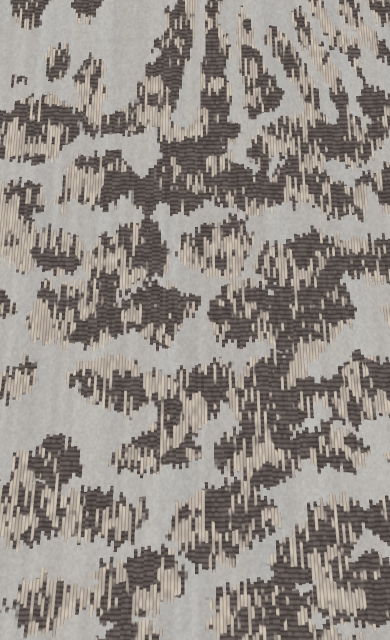
Reproduce this texture procedurally as a Shadertoy shader.

```glsl
// Woven animal-print fabric: dark ragged blotches and stripes with cream threads on grey.

const vec3 GREY_LIGHT = vec3(0.755, 0.747, 0.728);
const vec3 GREY_SHADE = vec3(0.660, 0.645, 0.630);
const vec3 CREAM      = vec3(0.800, 0.755, 0.695);
const vec3 CREAM_GAP  = vec3(0.500, 0.460, 0.435);
const vec3 BROWN      = vec3(0.435, 0.400, 0.388);
const vec3 BROWN_GAP  = vec3(0.235, 0.205, 0.195);
const float PITCH = 0.0056;     // width of one warp thread
const float RIB = 0.0085;       // height of one weft rib
const vec2 CELL = vec2(0.165, 0.125);

float hash(vec2 p) {
    vec3 a = fract(p.xyx * 0.1031);
    a += dot(a, a.yzx + 33.33);
    return fract((a.x + a.y) * a.z);
}

float noise(vec2 p) {
    vec2 i = floor(p), f = fract(p);
    f = f * f * (3.0 - 2.0 * f);
    vec2 e = vec2(0.0, 1.0);
    return mix(mix(hash(i), hash(i + e.yx), f.x),
               mix(hash(i + e.xy), hash(i + e.yy), f.x), f.y);
}

vec2 rotate(vec2 p, float angle) {
    float c = cos(angle), s = sin(angle);
    return vec2(c * p.x + s * p.y, c * p.y - s * p.x);
}

float smoothMin(float a, float b, float k) {
    float h = max(k - abs(a - b), 0.0) / k;
    return min(a, b) - h * h * k * 0.25;
}

// Scattered tilted ellipses, one per jittered brick cell
float blotches(vec2 p, vec2 cell) {
    float d = 1.0;
    float row = floor(p.y / cell.y);
    for (int j = -1; j <= 1; j++) {
        float r = row + float(j);
        float shift = 0.5 * mod(r, 2.0) + 0.3 * hash(vec2(r, 5.0));
        float column = floor(p.x / cell.x - shift);
        for (int i = -1; i <= 1; i++) {
            vec2 id = vec2(column + float(i), r);
            vec2 jitter = vec2(hash(id + 11.0), hash(id + 47.0)) - 0.5;
            vec2 centre = (id + vec2(shift, 0.0) + 0.5 + 0.4 * jitter) * cell;
            float size = mix(0.5, 1.2, sqrt(hash(id + 83.0)));
            vec2 axes = size * vec2(0.080, mix(0.038, 0.058, hash(id + 29.0)));
            vec2 local = rotate(p - centre, 0.3 + 1.0 * (hash(id + 61.0) - 0.5));
            d = smoothMin(d, (length(local / axes) - 1.0) * axes.y, 0.008);
        }
    }
    return d;
}

// Broken stripes fanning out from a point above the cloth
float stripes(vec2 p, vec2 hub, float spacing) {
    vec2 v = hub - p;
    float k = atan(v.x, v.y) / spacing + 1.8 * noise(p * 5.0 + 3.0);
    float presence = noise(vec2(floor(k) * 7.0, length(v) * 9.0));
    float halfWidth = mix(-0.1, 0.32, smoothstep(0.15, 0.50, presence));
    return (abs(fract(k) - 0.5) - halfWidth) * spacing * length(v);
}

float motif(vec2 p, float height) {
    vec2 bend = vec2(noise(p * 17.0), noise(p * 17.0 + 40.0)) - 0.5;
    float spots = blotches(p + 0.045 * bend, CELL);
    float bands = stripes(p + 0.025 * bend, vec2(0.03, 1.75), 0.13);
    float ragged = 0.016 * (noise(p * 42.0) - 0.5);
    float top = smoothstep(0.79, 0.87, height + 0.12 * (noise(p * 6.0) - 0.5));
    return mix(spots, bands, top) + ragged;
}

vec3 groundColour(vec2 p, float thread) {
    float streak = noise(vec2(p.x * 75.0, p.y * 2.5));
    float grain = noise(vec2(thread * 3.0, p.y * 150.0));
    float weave = noise(p * vec2(330.0, 260.0));
    float shade = 0.50 * streak + 0.35 * grain + 0.45 * weave - 0.22;
    vec3 tint = vec3(0.012, 0.0, -0.014) * (noise(vec2(p.x * 28.0, p.y) + 9.0) - 0.5);
    return mix(GREY_LIGHT, GREY_SHADE, clamp(shade, 0.0, 1.0)) + tint;
}

vec3 brownColour(vec2 p, float thread) {
    float rib = p.y / RIB + 0.5 * hash(vec2(floor(thread / 3.0), 2.0));
    float ridge = smoothstep(0.0, 0.40, 0.5 - abs(fract(rib) - 0.5));
    float knot = hash(vec2(thread, floor(rib)));
    return mix(BROWN_GAP, BROWN, ridge * 0.55 + knot * 0.45);
}

vec3 creamColour(vec2 p, float thread, float across) {
    float ridge = 1.0 - smoothstep(0.22, 0.52, abs(across));
    float wear = noise(vec2(thread * 5.0, p.y * 70.0));
    return mix(CREAM_GAP, CREAM, ridge * 0.6 + wear * 0.5);
}

vec3 fabric(vec2 uv, float aspect, float pixel) {
    // The cloth recedes toward the top
    float depth = 1.0 + 0.42 * uv.y;
    vec2 p = vec2((uv.x - 0.5 * aspect) * depth, uv.y * (1.0 + 0.22 * uv.y));
    float thread = floor(p.x / PITCH);
    float across = fract(p.x / PITCH) - 0.5;

    // Each thread starts and stops at its own height
    float fray = noise(vec2(thread * 7.0, p.y * 18.0)) - 0.5;
    vec2 woven = vec2((thread + 0.5) * PITCH, p.y + 0.026 * fray);
    float inside = smoothstep(pixel, -pixel, motif(woven, uv.y));

    // Cream threads float over the brown in patches
    float patches = noise(p * vec2(24.0, 30.0) + 70.0);
    float floats = noise(vec2(thread * 11.0, p.y * 48.0));
    float cream = smoothstep(0.53, 0.60, 0.60 * patches + 0.48 * floats);
    vec3 yarn = mix(brownColour(p, thread), creamColour(p, thread, across), cream);
    return mix(groundColour(p, thread), yarn, inside);
}

void mainImage(out vec4 fragColor, in vec2 fragCoord) {
    // Four samples per pixel smooth the threads
    vec3 sum = vec3(0.0);
    for (int k = 0; k < 4; k++) {
        vec2 offset = vec2(k % 2, k / 2) * 0.5 - 0.25;
        vec2 uv = (fragCoord + offset) / iResolution.y;
        sum += fabric(uv, iResolution.x / iResolution.y, 0.7 / iResolution.y);
    }
    fragColor = vec4(sum * 0.25, 1.0);
}
```
